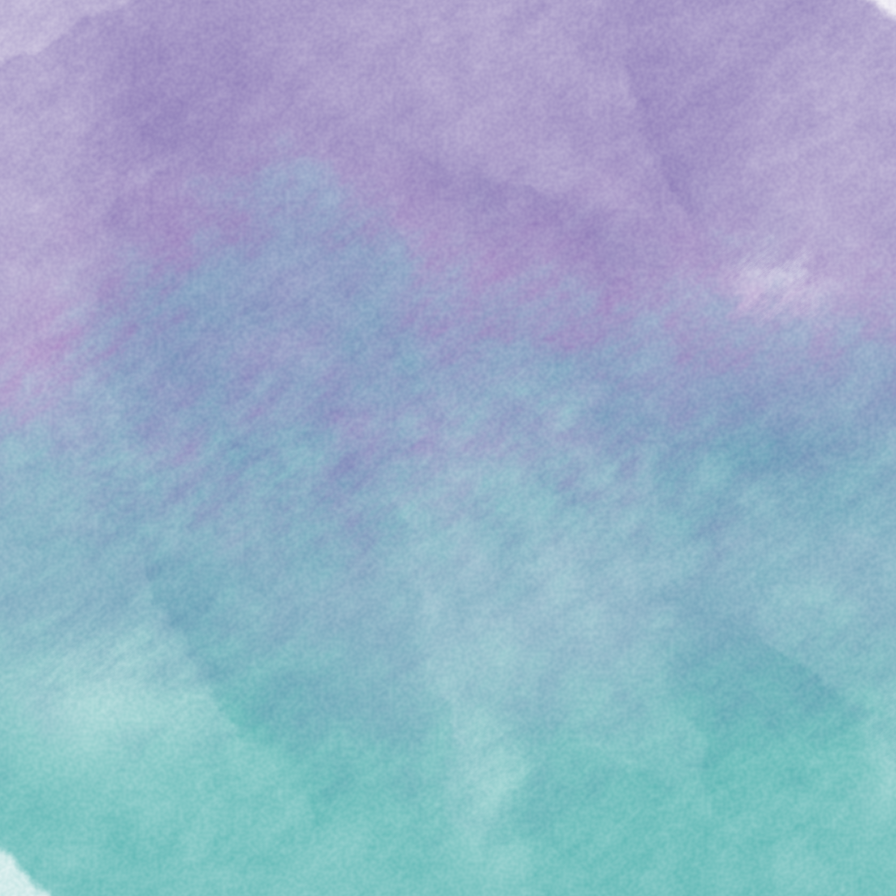
Reproduce this background procedurally as a WebGL 2 fragment shader.

```glsl
#version 300 es
precision highp float;
// Watercolour wash running from violet through slate blue to teal.
// Wavy height bands set the hue; one-sided brush edges, ragged blooms and
// gradient noise then vary the pigment density over white paper.
uniform vec2 u_resolution;
out vec4 outColor;

vec2 gradientAt(vec2 cell) {
  vec3 h = fract(cell.xyx * vec3(0.1031, 0.1030, 0.0973));
  h += dot(h, h.yzx + 33.33);
  float angle = 6.2832 * fract((h.x + h.y) * h.z);
  return vec2(cos(angle), sin(angle));
}

float gradientNoise(vec2 p) {
  vec2 i = floor(p), f = p - i;
  vec2 u = f * f * f * (f * (f * 6.0 - 15.0) + 10.0);
  float a = dot(gradientAt(i), f);
  float b = dot(gradientAt(i + vec2(1, 0)), f - vec2(1, 0));
  float c = dot(gradientAt(i + vec2(0, 1)), f - vec2(0, 1));
  float d = dot(gradientAt(i + vec2(1, 1)), f - vec2(1, 1));
  return mix(mix(a, b, u.x), mix(c, d, u.x), u.y);
}

float fbm(vec2 p) {
  float sum = 0.0, gain = 0.6;
  for (int i = 0; i < 6; i++) {
    sum += gain * gradientNoise(p);
    p = mat2(1.6, 1.2, -1.2, 1.6) * p + 7.3;
    gain *= 0.6;
  }
  return sum;
}

// Soft elliptical bloom
float bloom(vec2 p, vec2 center, vec2 radius) {
  vec2 q = (p - center) / radius;
  return exp(-dot(q, q));
}

// Stroke with a worn edge from a to b, fading out to the left of it
float brushEdge(vec2 p, vec2 a, vec2 b, float width) {
  vec2 along = b - a, q = p - a;
  float side = (along.x * q.y - along.y * q.x) / length(along);
  float t = dot(q, along) / dot(along, along);
  float ends = smoothstep(-0.1, 0.2, t) * smoothstep(1.15, 0.8, t);
  float blur = 0.004 + 0.022 * smoothstep(-0.1, 0.3, gradientNoise(p * 13.0 + a * 50.0));
  return smoothstep(-blur, blur, side) * exp(-max(side, 0.0) / width) * ends;
}

void main() {
  vec2 uv = gl_FragCoord.xy / u_resolution;
  float cloud = fbm(uv * 4.0 + 3.0);
  float fine = fbm(uv * 17.0 + 21.0);
  vec2 slant = mat2(0.8, -0.6, 0.6, 0.8) * uv;
  float bristles = fbm(slant * vec2(16.0, 52.0));
  vec2 p = uv + 0.03 * vec2(fbm(uv * 9.0), fbm(uv * 9.0 + 40.0));

  // Hue bands with uneven borders
  float ragged = 0.08 * cloud + 0.10 * fine + 0.05 * bristles;
  float violetLine = 0.63 + 0.16 * bloom(p, vec2(0.32, 0.75), vec2(0.14, 0.6))
                   - 0.07 * bloom(p, vec2(0.0, 0.6), vec2(0.1, 0.5));
  float tealLine = 0.25 - 0.06 * bloom(p, vec2(0.57, 0.25), vec2(0.2, 0.5));
  float h = p.y + ragged;
  vec3 color = mix(vec3(0.47, 0.765, 0.755), vec3(0.545, 0.71, 0.78),
                   smoothstep(tealLine - 0.15, tealLine + 0.13, h));
  color = mix(color, vec3(0.565, 0.635, 0.775), smoothstep(0.38, 0.58, h));
  color = mix(color, vec3(0.655, 0.605, 0.785),
              smoothstep(violetLine - 0.07, violetLine + 0.07, h));
  color = mix(color, vec3(0.49, 0.69, 0.76), 0.6 * bloom(p, vec2(0.95, 0.44), vec2(0.22, 0.09)));
  // Violet and teal specks where the washes mingle
  float middle = bloom(p, vec2(0.45, 0.52), vec2(0.6, 0.2));
  color += vec3(0.10, -0.06, 0.015) * middle * (fbm(uv * 11.0 + 70.0) + 0.5 * bristles);

  // Pigment: positive is denser, negative lets the paper through
  float ink = -0.035;
  ink += 0.13 * brushEdge(p, vec2(0.76, 0.72), vec2(0.43, 0.85), 0.14);
  ink += 0.16 * brushEdge(p, vec2(0.66, 1.04), vec2(0.79, 0.68), 0.07);
  ink += 0.08 * brushEdge(p, vec2(0.17, 0.97), vec2(0.10, 0.64), 0.13);
  ink += 0.17 * brushEdge(p, vec2(0.155, 0.38), vec2(0.27, 0.17), 0.07);
  ink += 0.10 * brushEdge(p, vec2(0.25, 0.21), vec2(0.37, 0.07), 0.10);
  ink += 0.13 * brushEdge(p, vec2(0.75, 0.26), vec2(0.80, 0.09), 0.13);
  ink += 0.13 * brushEdge(p, vec2(1.02, 0.17), vec2(0.76, 0.35), 0.10);
  ink += 0.08 * brushEdge(p, vec2(0.86, 0.05), vec2(0.60, 0.19), 0.12);
  ink += 0.06 * brushEdge(p, vec2(0.18, 0.35), vec2(-0.03, 0.45), 0.06);
  ink -= 0.14 * brushEdge(p, vec2(0.43, 0.48), vec2(0.53, 0.12), 0.025);
  ink -= 0.07 * brushEdge(p, vec2(0.58, 0.47), vec2(0.41, 0.58), 0.04);
  ink -= 0.05 * brushEdge(p, vec2(0.37, 0.97), vec2(0.47, 0.67), 0.05);

  // Dense pools, then pale blooms, torn by the bristles
  vec2 torn = p + 0.05 * vec2(fine, bristles);
  ink += 0.09 * bloom(torn, vec2(0.20, 0.88), vec2(0.12, 0.10));
  ink += 0.08 * bloom(torn, vec2(0.20, 0.57), vec2(0.12, 0.12));
  ink += 0.10 * bloom(torn, vec2(0.83, 0.50), vec2(0.15, 0.09));
  ink -= 0.28 * bloom(torn, vec2(0.87, 0.68), vec2(0.06, 0.025));
  ink -= 0.10 * bloom(torn, vec2(0.55, 0.94), vec2(0.12, 0.10));
  ink -= 0.15 * bloom(torn, vec2(0.96, 0.82), vec2(0.15, 0.16));
  ink -= 0.14 * bloom(torn, vec2(0.02, 0.80), vec2(0.08, 0.20));
  ink -= 0.12 * bloom(torn, vec2(0.06, 0.56), vec2(0.09, 0.06));
  ink -= 0.25 * bloom(torn, vec2(0.11, 0.21), vec2(0.11, 0.07));
  ink -= 0.08 * bloom(torn, vec2(0.60, 0.32), vec2(0.20, 0.09));
  ink -= 0.20 * bloom(torn, vec2(0.54, 0.09), vec2(0.035, 0.08));
  ink -= 0.25 * bloom(torn, vec2(0.99, 0.15), vec2(0.03, 0.06));

  // Mottling, slanted bristle marks and paper grain
  ink += 0.14 * cloud + 0.15 * fine + 0.13 * bristles;
  ink += 0.12 * gradientNoise(uv * 210.0) + 0.07 * gradientNoise(uv * 110.0);

  // Thin paint at the outer corners
  ink -= 0.20 * smoothstep(-0.006, 0.006, p.y - 0.935 - 0.455 * p.x);
  ink -= 0.70 * smoothstep(-0.006, 0.012, p.y - 1.0 + 0.7 * (p.x - 0.963));
  ink -= 0.60 * smoothstep(-0.008, 0.012, 0.0625 - p.y - 0.96 * p.x);
  color = 1.0 - (1.0 - color) * clamp(1.0 + ink, 0.1, 1.4);
  outColor = vec4(clamp(color, 0.0, 1.0), 1.0);
}
```
